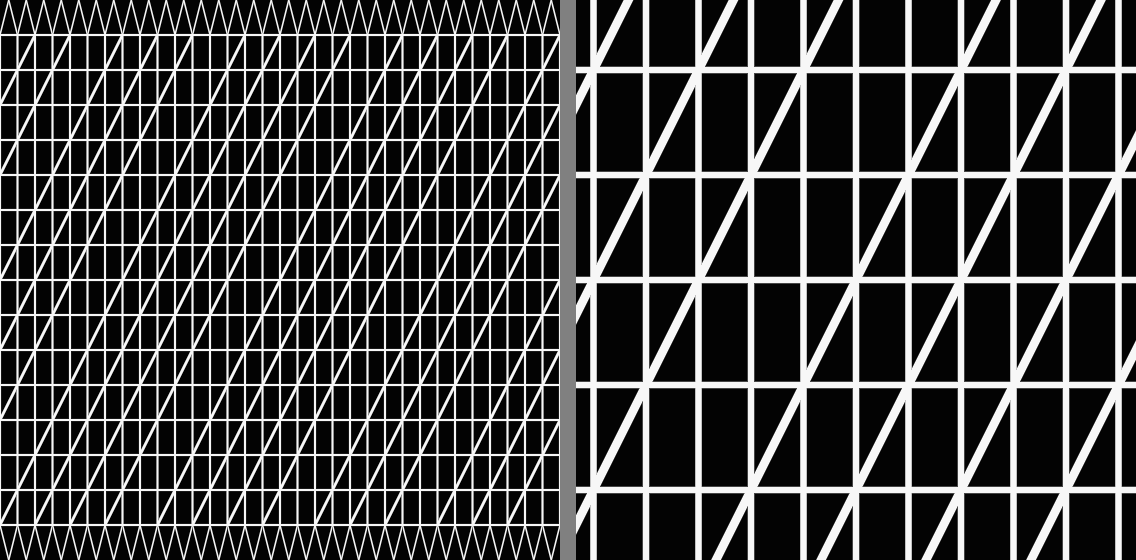
Left: the whole. Right: its middle third, enlarged.
This pattern is drawn by a WebGL 1 fragment shader. Its source:

```glsl
precision highp float;

uniform vec2 u_resolution;

// Coverage of a line, from the distance to its centre, in canvas units.
float stroke(float distanceToLine, float halfWidth) {
    float pixel = 1.0 / min(u_resolution.x, u_resolution.y);
    return clamp((halfWidth - distanceToLine) / pixel + 0.5, 0.0, 1.0);
}

// Distance to the nearest whole number.
vec2 toNearestInteger(vec2 v) {
    return abs(fract(v + 0.5) - 0.5);
}

// Slanted lines, one column per row, with uneven gaps of two or three columns.
float diagonals(vec2 cell) {
    float column = cell.x - (cell.y - 1.0);
    float nearest = 100.0;
    for (int i = -5; i <= 13; i++) {
        float start = floor(2.28 * float(i) + 0.02);
        nearest = min(nearest, abs(column - start));
    }
    return stroke(nearest / 32.0 * 0.894, 0.0026);
}

void main() {
    vec2 cell = gl_FragCoord.xy / u_resolution * vec2(32.0, 16.0);
    vec2 gridDistance = toNearestInteger(cell) / vec2(32.0, 16.0);

    // Negative inside the grid, rising from 0 to 1 across each border.
    float depth = abs(cell.y - 8.0) - 7.0;

    float ink = 0.0;
    if (depth < 0.0) {
        ink = max(stroke(gridDistance.x, 0.00195), diagonals(cell));
    } else {
        // Border zigzag, mirrored between top and bottom.
        float zigzag = abs(gridDistance.x - depth * 0.5 / 32.0) * 0.97;
        ink = stroke(zigzag, 0.0014);
    }

    // Horizontal rules, including both edges of the grid.
    if (depth < 0.5) {
        ink = max(ink, stroke(gridDistance.y, 0.00195));
    }

    gl_FragColor = vec4(mix(vec3(0.01), vec3(0.97), ink), 1.0);
}
```
